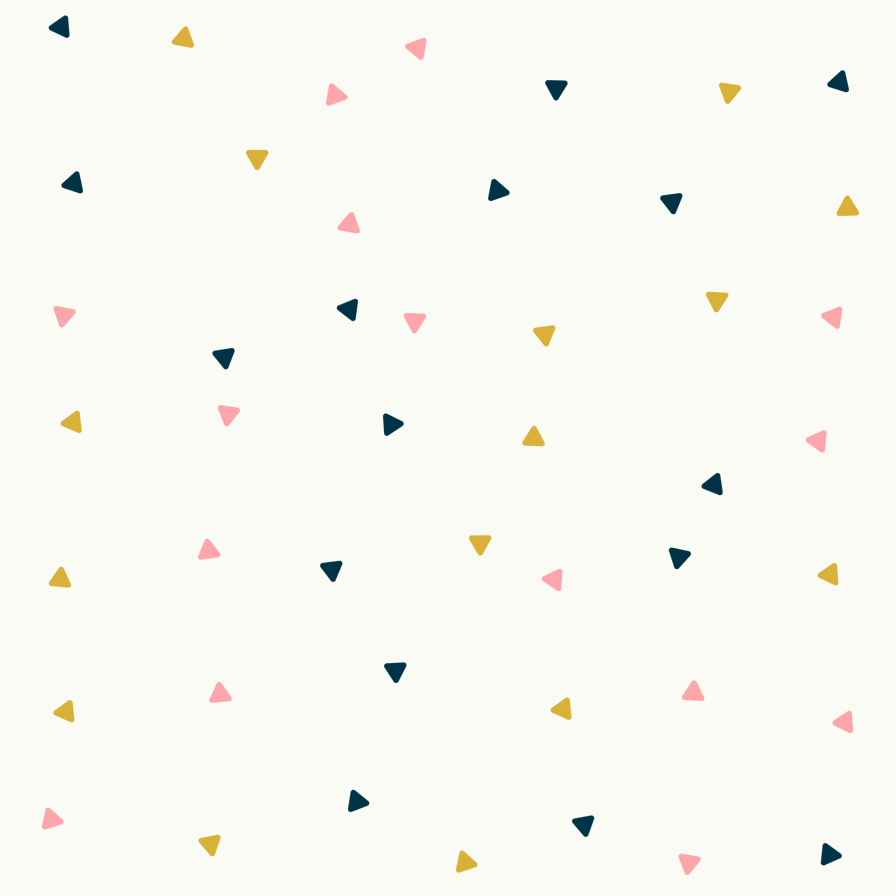
A Shadertoy shader for this pattern:

```glsl
// Sparse confetti of small rounded triangles in navy, gold and pink on warm white.
// Rows alternate between seven and six cells; each cell holds one triangle with
// a hashed offset and turn, drawn from a signed distance.

const float ROWS = 7.0;
const float HALF_SIDE = 0.0094;     // half side of the triangle before rounding
const float CORNER_RADIUS = 0.0031;
const float JITTER = 0.58;          // part of the cell the centres may roam
const float TILT = 0.45;            // spread of the tilt, in radians
const float QUARTER_TURN = 1.5707963;

const vec3 PAPER = vec3(0.985, 0.985, 0.965);
const vec3 NAVY = vec3(0.0, 0.20, 0.27);
const vec3 GOLD = vec3(0.85, 0.69, 0.22);
const vec3 PINK = vec3(0.99, 0.65, 0.67);

float hash(vec2 p, float seed) {
    vec3 q = fract(vec3(p.xyx + seed * 7.31) * vec3(0.1031, 0.1030, 0.0973));
    q += dot(q, q.yzx + 33.33);
    return fract((q.x + q.y) * q.z);
}

mat2 rotation(float angle) {
    float c = cos(angle), s = sin(angle);
    return mat2(c, s, -s, c);
}

// Signed distance to an equilateral triangle with rounded corners
float roundedTriangle(vec2 p, float halfSide, float radius) {
    float k = sqrt(3.0);
    p.x = abs(p.x) - halfSide;
    p.y += halfSide / k;
    if (p.x + k * p.y > 0.0) p = vec2(p.x - k * p.y, -k * p.x - p.y) * 0.5;
    p.x -= clamp(p.x, -2.0 * halfSide, 0.0);
    return -length(p) * sign(p.y) - radius;
}

// Every run of three cells uses all three colours in a hashed order
vec3 confettiColor(vec2 cell) {
    float index = cell.y * ROWS + cell.x;
    vec2 run = vec2(floor(index / 3.0), 5.0);
    float direction = hash(run, 1.0) < 0.5 ? 1.0 : 2.0;
    float shift = floor(hash(run, 2.0) * 3.0);
    float choice = mod(index * direction + shift, 3.0);
    return choice < 0.5 ? NAVY : (choice < 1.5 ? GOLD : PINK);
}

void mainImage(out vec4 fragColor, in vec2 fragCoord) {
    float pixel = 1.0 / iResolution.y;
    vec2 uv = fragCoord * pixel;

    // Cell of the staggered grid
    float row = floor(uv.y * ROWS);
    vec2 cellCount = vec2(ROWS - mod(row, 2.0), ROWS);
    vec2 cell = vec2(floor(uv.x * cellCount.x), row);

    // Hashed centre and turn of the triangle
    vec2 offset = vec2(hash(cell, 3.0), hash(cell, 4.0)) - 0.5;
    vec2 center = (cell + 0.5 + offset * JITTER) / cellCount;
    float angle = floor(hash(cell, 5.0) * 4.0) * QUARTER_TURN
                + (hash(cell, 6.0) - 0.5) * TILT;

    // Fill with a soft edge
    vec2 local = rotation(angle) * (uv - center);
    float d = roundedTriangle(local, HALF_SIDE, CORNER_RADIUS);
    float coverage = 1.0 - smoothstep(-0.8 * pixel, 0.8 * pixel, d);

    fragColor = vec4(mix(PAPER, confettiColor(cell), coverage), 1.0);
}
```
